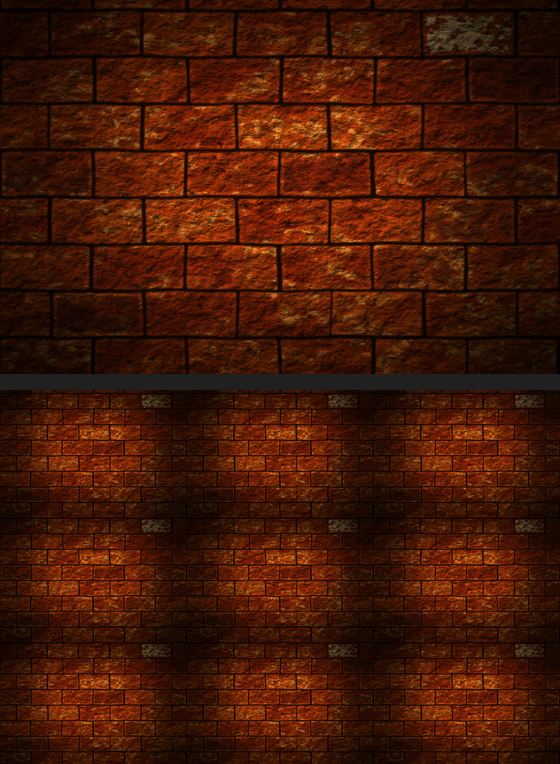
Top: one tile. Bottom: repeated 3 by 3.
Write a Shadertoy shader that draws this texture.

```glsl
// Weathered red-orange brick wall in running bond, darkening toward the borders.
// Bricks are rounded boxes in a staggered grid; wrapping cellular noise gives
// relief, ochre crust, soot and pits, and layered sines bend the joints.

const float TAU = 6.2831853;
const vec2 BRICKS = vec2(6.0, 8.0);   // repeats across and down
const vec2 SHEET = vec2(12.0, 8.0);   // canvas size in brick heights
const vec2 LIMED_BRICK = vec2(4.0, 6.0);

const vec3 MORTAR = vec3(0.09, 0.032, 0.014);
const vec3 DEEP_RED = vec3(0.43, 0.105, 0.02);
const vec3 ORANGE = vec3(0.57, 0.185, 0.027);
const vec3 OCHRE = vec3(0.6, 0.29, 0.055);
const vec3 PALE_CRUST = vec3(0.76, 0.5, 0.2);
const vec3 SOOT = vec3(0.22, 0.065, 0.028);
const vec3 LIME = vec3(0.88, 0.78, 0.5);

vec2 hash2(vec2 p) {
    vec3 q = fract(p.xyx * vec3(0.1031, 0.1030, 0.0973));
    q += dot(q, q.yzx + 33.33);
    return fract((q.xx + q.yz) * q.zy);
}

// Wrapping cellular noise: x = nearest distance, y = blended value, z = cell id
vec3 cells(vec2 p, vec2 freq, float seed) {
    p *= freq;
    vec2 base = floor(p);
    float nearest = 8.0, id = 0.0, sum = 0.0, total = 0.0;
    for (int j = -1; j <= 1; j++) {
        for (int i = -1; i <= 1; i++) {
            vec2 cell = base + vec2(i, j);
            vec2 rnd = hash2(mod(cell, SHEET * freq) + seed);
            vec2 d = cell + 0.5 + (rnd - 0.5) * 0.8 - p;
            float dist2 = dot(d, d);
            float value = fract(rnd.x * 57.0 + rnd.y * 31.0);
            float weight = exp(-5.0 * dist2);
            sum += weight * value;
            total += weight;
            if (dist2 < nearest) { nearest = dist2; id = value; }
        }
    }
    return vec3(sqrt(nearest), sum / total, id);
}

// Octaves of blended cells, roughly 0.2 to 0.8
float grain(vec2 p, vec2 freq, float seed) {
    float sum = 0.0, amp = 0.5;
    for (int i = 0; i < 4; i++) {
        sum += amp * cells(p, freq, seed + float(i) * 17.0).y;
        freq *= 2.0;
        amp *= 0.6;
    }
    return sum / 1.088;
}

float roundedBox(vec2 p, vec2 halfSize, float radius) {
    vec2 d = abs(p) - halfSize + radius;
    return length(max(d, 0.0)) + min(max(d.x, d.y), 0.0) - radius;
}

// Gentle periodic bending of the courses
vec2 wobble(vec2 uv) {
    vec2 a = sin(TAU * vec2(2.0 * uv.x + 3.0 * uv.y, 3.0 * uv.x - uv.y));
    vec2 b = sin(TAU * vec2(5.0 * uv.y - uv.x, 7.0 * uv.x + 2.0 * uv.y) + 1.3);
    return 0.012 * a + 0.008 * b;
}

// Distance to the brick outline (negative inside); also gives the brick index
float brickOutline(vec2 p, out vec2 brick) {
    float y = p.y - 0.78;
    float row = floor(y);
    float rowShift = (hash2(vec2(mod(row, BRICKS.y), 71.0)).x - 0.5) * 0.03;
    float x = p.x * 0.5 - 0.53 * (1.0 - mod(row, 2.0)) - rowShift;
    brick = mod(vec2(floor(x), row), BRICKS);
    vec2 rnd = hash2(brick + 23.0);
    vec2 local = (fract(vec2(x, y)) - 0.5) * vec2(2.0, 1.0);
    local += (rnd - 0.5) * vec2(0.03, 0.015);
    vec2 halfSize = vec2(0.972, 0.474) - 0.012 * rnd.yx;
    return roundedBox(local, halfSize, 0.05);
}

void mainImage(out vec4 fragColor, in vec2 fragCoord) {
    vec2 uv = fragCoord / iResolution.xy;
    vec2 p = uv * SHEET;
    float pixel = SHEET.y / iResolution.y;

    // Surface noise and relief lit from the upper left
    float relief = grain(p, vec2(3.0, 4.0), 5.0);
    float slope = relief - grain(p + vec2(-0.015, 0.025), vec2(3.0, 4.0), 5.0);
    float patches = grain(p, vec2(1.0, 2.0), 131.0);
    float flecks = grain(p, vec2(5.0, 8.0), 263.0);
    vec3 pit = cells(p + 0.25 * (vec2(flecks, relief) - 0.5), vec2(2.0, 4.0), 397.0);

    vec2 brick;
    float edge = brickOutline(p + wobble(uv), brick) + (flecks - 0.5) * 0.04;
    vec2 tone = hash2(brick + 311.0);
    vec2 wear = hash2(brick + 503.0);
    float rim = smoothstep(-0.12, -0.04, edge);

    // Fired clay, ochre crust and broken pale edges
    float firing = patches * 0.6 + relief * 0.4 + (tone.x - 0.5) * 0.25;
    vec3 color = mix(DEEP_RED, ORANGE, smoothstep(0.28, 0.62, firing));
    float ochre = smoothstep(0.44, 0.66, patches + (tone.y - 0.5) * 0.15 + rim * 0.06);
    color = mix(color, OCHRE, ochre * smoothstep(0.36, 0.6, flecks) * 0.75);
    color = mix(color, ORANGE * 1.05, rim * 0.5);
    float crust = smoothstep(0.58, 0.69, flecks) * smoothstep(0.48, 0.62, patches + rim * 0.07);
    color = mix(color, PALE_CRUST, crust * 0.6);

    // Soot on some bricks, lime on one
    float soot = smoothstep(0.75, 1.0, wear.x) * smoothstep(0.4, 0.56, relief) * (1.0 - rim);
    color = mix(color, SOOT, soot * 0.65);
    float limed = 1.0 - step(0.5, distance(brick, LIMED_BRICK));
    color = mix(color, LIME, limed * smoothstep(0.38, 0.55, flecks) * (1.0 - rim) * 0.75);

    // Relief, pits and recessed joints
    color *= clamp(1.0 + 4.5 * slope, 0.5, 1.4) * (0.85 + 0.3 * flecks);
    float hole = step(0.86, pit.z) * (1.0 - smoothstep(0.06, 0.2, pit.x));
    color *= 1.0 - 0.55 * hole;
    color *= 1.0 - 0.25 * smoothstep(-0.03, 0.0, edge);
    float joint = smoothstep(-pixel, pixel + 0.008, edge);
    color = mix(color, MORTAR * (0.6 + 0.8 * flecks), joint);

    // Periodic falloff, darkest at the corners
    vec2 border = pow(0.5 + 0.5 * cos(TAU * uv), vec2(2.1));
    color *= exp(-dot(border, vec2(1.0, 0.8)));
    fragColor = vec4(color, 1.0);
}
```
